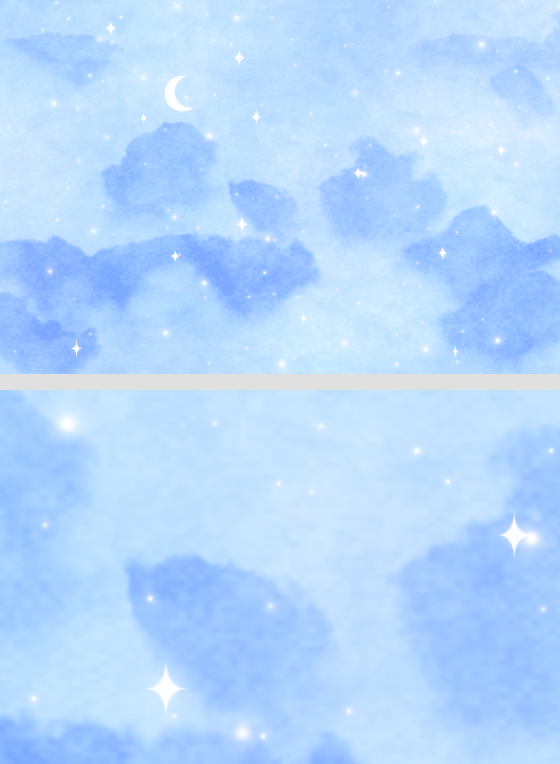
Top: the whole. Bottom: its middle third, enlarged.
Write a WebGL 2 fragment shader that draws this background.

```glsl
#version 300 es
precision highp float;

uniform vec2 u_resolution;
out vec4 outColor;

float hash(vec2 p) {
    vec3 q = fract(p.xyx * vec3(0.1031, 0.1030, 0.0973));
    q += dot(q, q.yzx + 33.33);
    return fract((q.x + q.y) * q.z);
}

float noise(vec2 p) {
    vec2 cell = floor(p), f = fract(p);
    f = f * f * (3.0 - 2.0 * f);
    return mix(mix(hash(cell), hash(cell + vec2(1, 0)), f.x),
               mix(hash(cell + vec2(0, 1)), hash(cell + vec2(1, 1)), f.x), f.y);
}

float fbm(vec2 p) {
    float sum = 0.0, amplitude = 0.5;
    for (int i = 0; i < 6; i++) {
        sum += amplitude * noise(p);
        p = mat2(1.6, 1.2, -1.2, 1.6) * p + 17.3;
        amplitude *= 0.5;
    }
    return sum;
}

// Cloud banks as centre and radii: crisp upper rims that dissolve downwards
const vec4 BANKS[11] = vec4[11](
    vec4(0.66, 0.21, 0.21, 0.15), vec4(0.98, 0.42, 0.16, 0.14),
    vec4(0.67, 0.42, 0.11, 0.08), vec4(0.41, 0.51, 0.16, 0.11),
    vec4(0.08, 0.09, 0.15, 0.10), vec4(0.22, 0.26, 0.36, 0.12),
    vec4(1.30, 0.28, 0.30, 0.11), vec4(1.30, 0.13, 0.19, 0.13),
    vec4(0.17, 0.81, 0.18, 0.05), vec4(1.43, 0.75, 0.09, 0.08),
    vec4(1.35, 0.87, 0.28, 0.07));

float cloudShade(vec2 p) {
    vec2 warp = vec2(fbm(p * 5.0 + 3.1), fbm(p * 5.0 + 41.7)) - 0.5;
    vec2 q = p + 0.27 * warp;
    float blotch = 0.55 + 0.9 * (fbm(p * 9.0 + 8.0) - 0.3);
    float shade = 0.0;
    for (int i = 0; i < 11; i++) {
        vec2 d = (q - BANKS[i].xy) / BANKS[i].zw;
        float softness = mix(0.14, 0.95, smoothstep(0.5, -0.7, d.y));
        float cover = 1.0 - smoothstep(1.1 - softness, 1.1, length(d));
        float strength = mix(0.95, 0.45, smoothstep(0.2, 0.8, BANKS[i].y));
        shade += cover * strength * blotch * (1.0 - shade);
    }
    return shade;
}

// Thin translucent washes with one hard and one faded side
float washes(vec2 p) {
    float sum = 0.0;
    for (int i = 0; i < 3; i++) {
        float k = float(i);
        float f = fbm(p * vec2(2.6, 4.2) * (1.0 + 0.4 * k) + 23.0 * k);
        sum += smoothstep(0.48, 0.505, f) * smoothstep(0.72, 0.49, f);
    }
    return sum;
}

// One scattered star per chosen cell; sparkles have four tapering points
float stars(vec2 p, float cellSize, float density, float radius, bool sparkle, float seed) {
    float light = 0.0;
    vec2 home = floor(p / cellSize);
    for (int y = -1; y <= 1; y++)
    for (int x = -1; x <= 1; x++) {
        vec2 cell = home + vec2(x, y) + seed;
        if (hash(cell) > density) continue;
        vec2 jitter = 0.12 + 0.76 * vec2(hash(cell + 5.7), hash(cell + 91.3));
        vec2 d = p - (cell - seed + jitter) * cellSize;
        float size = radius * mix(0.6, 1.25, hash(cell + 37.1));
        float r = length(d) / size;
        if (sparkle) {
            vec2 a = sqrt(abs(d) / (size * vec2(0.68, 1.0)));
            light += 1.0 - smoothstep(0.78, 1.08, a.x + a.y);
            light += 0.3 * exp(-6.0 * r * r);
        } else {
            float glow = 0.42 * exp(-2.5 * r * r) + 0.75 * exp(-14.0 * r * r);
            light += glow * mix(0.6, 1.0, hash(cell + 63.9));
        }
    }
    return light;
}

void main() {
    vec2 p = gl_FragCoord.xy / u_resolution.y;
    float pixel = 1.0 / u_resolution.y;

    // Watercolour sky
    float tone = 0.755 + 0.20 * (fbm(p * vec2(2.2, 3.4) + 11.0) - 0.5);
    vec2 haze = (p - vec2(1.18, 0.60)) / vec2(0.36, 0.17);
    vec2 lowHaze = (p - vec2(0.95, 0.07)) / vec2(0.28, 0.12);
    tone += 0.075 * exp(-dot(haze, haze)) + 0.05 * exp(-dot(lowHaze, lowHaze));
    tone -= 0.022 * washes(p);
    float shade = cloudShade(p);
    tone -= 0.235 * shade;

    // Paper grain and dry pigment
    tone += (0.03 + 0.04 * shade) * (noise(p * vec2(130, 170)) - 0.5);
    tone += 0.07 * (fbm(p * 28.0) - 0.5);
    tone = clamp(tone, 0.49, 0.9);

    float lift = clamp((tone - 0.53) / 0.33, 0.0, 1.0);
    float tint = 0.05 * (fbm(p * 2.5 + 60.0) - 0.5);
    vec3 color = vec3(tone, tone + 0.17 - 0.09 * lift * lift + tint, 1.0);

    // Star field
    float light = stars(p, 0.085, 0.55, 0.0085, false, 10.0)
                + stars(p, 0.17, 0.48, 0.026, false, 50.0)
                + stars(p, 0.25, 0.38, 0.027, true, 130.0);

    // Crescent moon
    float disc = length(p - vec2(0.488, 0.75)) - 0.047;
    float bite = length(p - vec2(0.511, 0.755)) - 0.044;
    float moon = max(disc, -bite);
    light += 1.0 - smoothstep(-pixel, pixel, moon);
    light += 0.2 * exp(-70.0 * max(moon, 0.0));

    outColor = vec4(mix(color, vec3(0.99, 0.995, 1.0), clamp(light, 0.0, 1.0)), 1.0);
}
```
